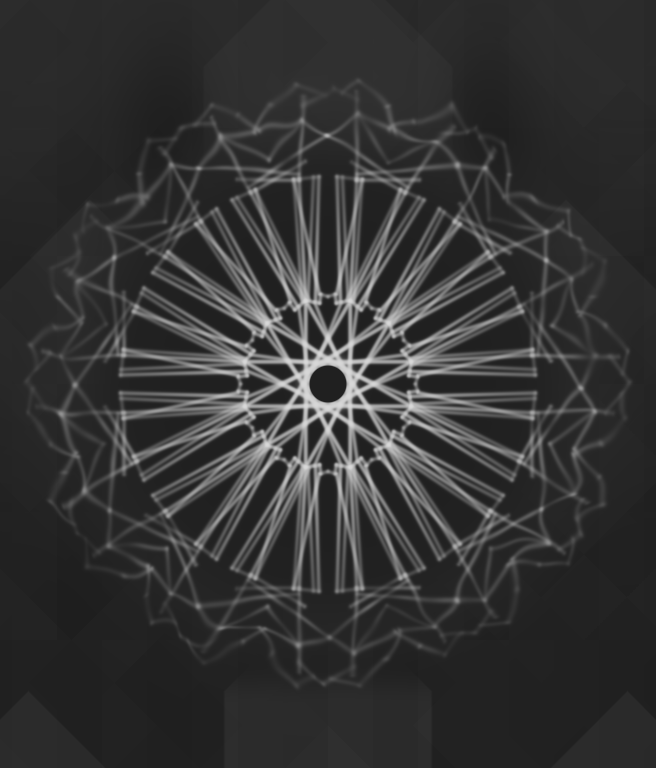
Write a Shadertoy shader that draws this background.

```glsl
#define FOLDS 12.0
#define HOLE_RADIUS 0.0245
#define STAR_OFFSET 0.0290
#define GEAR_RADIUS 0.112
#define SPOKE_RADIUS 0.270
#define LACE_RADIUS 0.405
#define LINE_WIDTH 0.0026
#define LINE_GAIN 0.95
#define LACE_GAIN 0.25
#define INK 0.86
#define GROUND 0.127

const float TAU = 6.2831853;

float hash(vec2 p) {
    return fract(sin(dot(p, vec2(127.1, 311.7))) * 43758.5453);
}

float noise(vec2 p) {
    vec2 i = floor(p), f = fract(p);
    f = f * f * (3.0 - 2.0 * f);
    return mix(mix(hash(i), hash(i + vec2(1, 0)), f.x),
               mix(hash(i + vec2(0, 1)), hash(i + vec2(1, 1)), f.x), f.y);
}

vec2 polar(float radius, float degrees) {
    float a = radians(degrees);
    return radius * vec2(cos(a), sin(a));
}

// Soft stroke between two polar points (radius, degrees)
float stroke(vec2 p, float r0, float a0, float r1, float a1, float width) {
    vec2 a = polar(r0, a0), b = polar(r1, a1) - a;
    vec2 d = p - a - b * clamp(dot(p - a, b) / dot(b, b), 0.0, 1.0);
    return exp(-dot(d, d) / (width * width));
}

// Narrow crossing wedges, their caps and the toothed inner rim
float spokes(vec2 q, float w) {
    float s = stroke(q, SPOKE_RADIUS, 12.5, 0.110, 6.5, w);
    s += stroke(q, SPOKE_RADIUS, 5.5, 0.118, 9.5, w);
    s += stroke(q, SPOKE_RADIUS, 7.0, GEAR_RADIUS, 0.0, w);
    s += 0.7 * stroke(q, SPOKE_RADIUS, 11.0, GEAR_RADIUS, 1.5, w);
    s += 0.6 * stroke(q, SPOKE_RADIUS, 5.5, GEAR_RADIUS, -2.5, w);
    s += 0.5 * stroke(q, SPOKE_RADIUS, 5.5, SPOKE_RADIUS, 12.5, w);
    s += stroke(q, GEAR_RADIUS, 0.0, 0.106, 9.0, w);
    s += 0.8 * stroke(q, 0.106, 9.0, 0.117, 10.5, w);
    s += 0.5 * stroke(q, 0.117, 10.5, 0.114, 15.0, w);
    return s;
}

// Angular web between the spoke caps and the outer edge
float lace(vec2 q, float w) {
    float s = stroke(q, 0.328, 15.0, 0.276, -7.0, w);
    s += stroke(q, 0.268, 7.0, 0.291, -9.0, w);
    s += stroke(q, 0.268, 7.0, 0.375, 9.3, w);
    s += stroke(q, 0.328, 15.0, 0.348, 8.5, w);
    s += stroke(q, 0.348, 8.5, 0.334, 0.6, w);
    s += stroke(q, 0.334, 0.6, 0.364, -3.6, w);
    s += 0.7 * stroke(q, 0.365, 9.0, 0.383, 15.0, w);
    s += 0.7 * stroke(q, 0.364, 3.6, 0.392, 8.5, w);
    s += 0.7 * stroke(q, 0.392, 8.5, 0.376, 13.0, w);
    s += 0.6 * stroke(q, 0.300, 0.0, 0.348, 8.5, w);
    return s;
}

// Doubled chords tangent to the hub form the central star
float star(vec2 p, float w) {
    float s = 0.0;
    for (float k = 0.0; k < FOLDS; k++) {
        float a = k * TAU / FOLDS;
        vec2 q = vec2(dot(p, vec2(cos(a), sin(a))), dot(p, vec2(-sin(a), cos(a))));
        float d = q.x - STAR_OFFSET;
        float splay = q.x - 0.024 - 0.14 * abs(q.y);
        s += exp(-d * d / (w * w)) + 0.7 * exp(-splay * splay / (w * w));
    }
    return s * (1.0 - smoothstep(GEAR_RADIUS - 0.006, GEAR_RADIUS, length(p)));
}

// Faint overlapping facets in the ground
float facets(vec2 p) {
    float x = abs(p.x), e = 0.002;
    float v = mix(GROUND, 0.168, smoothstep(0.05, 0.45, p.y));
    float roof = smoothstep(e, -e, x + p.y - 0.575) * smoothstep(0.18, 0.40, p.y)
               * smoothstep(e, -e, x - 0.162);
    float side = smoothstep(e, -e, abs(x - 0.31) + p.y - 0.24)
               * smoothstep(-0.28, 0.16, p.y) * smoothstep(0.20, 0.34, x);
    float plinth = smoothstep(e, -e, max(x - 0.135, x + p.y + 0.265))
                 * smoothstep(-0.36, -0.42, p.y);
    float corner = smoothstep(e, -e, abs(x - 0.39) + p.y + 0.40);
    v += 0.02 * roof + 0.03 * side + 0.045 * plinth + 0.04 * corner;
    vec2 shade = (vec2(x, p.y) - vec2(0.21, 0.32)) / vec2(0.07, 0.13);
    v -= 0.04 * exp(-dot(shade, shade));
    vec2 cell = vec2(p.x + p.y, p.x - p.y) * 9.0;
    float grain = hash(floor(cell)) + hash(floor(vec2(p.x * 17.0, p.y * 6.0))) - 1.0;
    return v + 0.012 * grain;
}

void mainImage(out vec4 fragColor, in vec2 fragCoord) {
    vec2 p = (fragCoord - 0.5 * iResolution.xy) / iResolution.y;
    float r = length(p);
    float width = max(LINE_WIDTH, 0.8 / iResolution.y) + 0.0013 * smoothstep(0.2, 0.4, r);

    // Ground, darkened inside the wheel, with a haze behind the lace
    float value = mix(GROUND, facets(p), smoothstep(0.25, 0.40, r));
    float haze = (r - 0.325) / 0.055;
    value += 0.018 * exp(-haze * haze);

    // Nearest sector and its neighbours, each mirrored; the lace is bent
    vec2 bend = vec2(noise(p * 24.0), noise(p * 24.0 + 40.0)) - 0.5;
    vec2 bent = p + 0.022 * bend * smoothstep(0.27, 0.36, r);
    float sector = floor(atan(p.x, p.y) * FOLDS / TAU);
    float lines = 0.0, web = 0.0;
    for (float k = -1.0; k <= 1.0; k++) {
        float a = (sector + k + 0.5) * TAU / FOLDS;
        vec2 along = vec2(sin(a), cos(a)), across = vec2(cos(a), -sin(a));
        for (float side = -1.0; side <= 1.0; side += 2.0) {
            lines += spokes(vec2(dot(p, along), side * dot(p, across)), width);
            web += lace(vec2(dot(bent, along), side * dot(bent, across)), width);
        }
    }

    // Uneven ink that fades toward the rim
    float wear = mix(0.35, 1.5, noise(p * 38.0));
    float ink = lines * LINE_GAIN * mix(1.0, 0.48, smoothstep(0.10, SPOKE_RADIUS, r));
    ink += web * LACE_GAIN * wear * mix(1.3, 0.5, smoothstep(0.26, LACE_RADIUS, r));
    ink += star(p, width) * 1.2 + 0.6 * exp(-pow(r / 0.036, 4.0));
    ink *= smoothstep(-0.0015, 0.0015, r - HOLE_RADIUS);
    value = mix(value, INK, 1.0 - exp(-ink));
    fragColor = vec4(vec3(value), 1.0);
}
```
